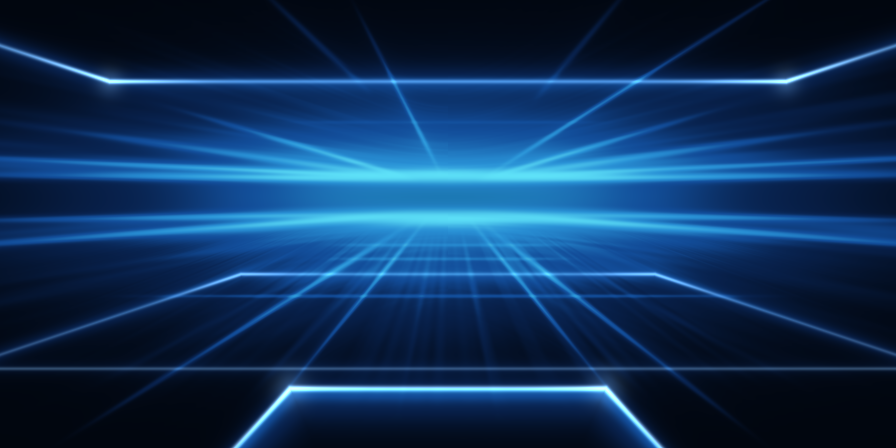
Reproduce this background procedurally as a Shadertoy shader.

```glsl
const vec3 BLACK = vec3(0.004, 0.022, 0.055);
const vec3 NAVY = vec3(0.03, 0.125, 0.29);
const vec3 BLUE = vec3(0.07, 0.30, 0.60);
const vec3 AZURE = vec3(0.16, 0.57, 0.84);
const vec3 CYAN = vec3(0.38, 0.90, 0.98);
const vec3 SILVER = vec3(0.68, 0.84, 0.89);
const vec3 TEAL = vec3(0.10, 0.46, 0.68);

float hash(vec2 p) {
    return fract(sin(dot(p, vec2(41.3, 289.1))) * 4375.5);
}

float noise(vec2 p) {
    vec2 i = floor(p), f = fract(p);
    f = f * f * (3.0 - 2.0 * f);
    return mix(mix(hash(i), hash(i + vec2(1, 0)), f.x),
               mix(hash(i + vec2(0, 1)), hash(i + vec2(1, 1)), f.x), f.y);
}

float bell(float x, float width) {
    return exp(-x * x / (width * width));
}

// x: distance to the segment, y: position along it from 0 to 1
vec2 segment(vec2 p, vec2 a, vec2 b) {
    vec2 ab = b - a;
    float t = clamp(dot(p - a, ab) / dot(ab, ab), 0.0, 1.0);
    return vec2(length(p - a - ab * t), t);
}

float beam(vec2 p, vec2 a, vec2 b, float width) {
    vec2 s = segment(p, a, b);
    float core = bell(s.x, width) + 0.2 * exp(-s.x / (4.0 * width));
    return core * (1.0 - smoothstep(0.3, 1.0, s.y)) * smoothstep(0.0, 0.25, s.y);
}

float frameDistance(vec2 p, vec2 corner, vec2 end) {
    return min(segment(p, vec2(0.0, corner.y), corner).x, segment(p, corner, end).x);
}

float rung(vec2 p, float height, float reach) {
    return bell(p.y - height, 0.004) * (1.0 - smoothstep(0.5 * reach, reach, p.x));
}

// Light band with a crisp inner edge and streaks fanning outward
float lightBand(vec2 p, float h, float seed) {
    float center = bell(p.x, 0.30);
    float slope = h / (sqrt(p.x * p.x + 0.02) + 0.16);
    float streaks = 0.6 * noise(vec2(slope * 32.0 + seed, p.x * 2.0))
                  + 0.4 * noise(vec2(slope * 75.0, p.x * 3.0 + seed));
    float rise = max(h, 0.0);
    float fall = exp(-rise / mix(0.05, 0.034, center)) * smoothstep(-0.016, 0.018, h);
    float fan = streaks * streaks * exp(-rise / 0.11) * smoothstep(0.0, 0.02, h);
    return fall * (0.14 + 0.24 * center) + fan * (0.36 - 0.28 * center);
}

// Compresses strong light so that the bands keep their shading
float softLimit(float v) {
    float over = max(v - 0.55, 0.0);
    return min(v, 0.55) + 0.55 * (1.0 - exp(-over / 0.6));
}

vec3 lightColor(float v) {
    vec3 c = mix(BLACK, NAVY, smoothstep(0.0, 0.24, v));
    c = mix(c, BLUE, smoothstep(0.2, 0.48, v));
    c = mix(c, AZURE, smoothstep(0.44, 0.74, v));
    return mix(c, CYAN, smoothstep(0.68, 0.96, v));
}

void mainImage(out vec4 fragColor, in vec2 fragCoord) {
    vec2 uv = fragCoord / iResolution.xy;
    vec2 p = vec2(2.0 * uv.x - 1.0, uv.y);
    vec2 q = vec2(abs(p.x), p.y);
    float side = step(0.0, p.x);

    // Ambient glow around the horizon
    float dy = p.y - 0.56;
    float light = 0.42 * bell(p.x, 0.50) * bell(dy, 0.19)
                + 0.26 * bell(p.x, 1.0) * bell(dy, 0.36);
    light *= 1.0 - 0.45 * smoothstep(0.80, 0.84, p.y - 0.33 * max(q.x - 0.76, 0.0));

    // Two bright bands with sweeping streaks
    float seed = 17.0 * side;
    light += lightBand(q, p.y - 0.592 - 0.01 * q.x, seed);
    light += lightBand(q, 0.53 - 0.02 * q.x * q.x - p.y, seed + 31.0);
    light += 0.30 * bell(p.x, 0.22) * (bell(p.y - 0.610, 0.013) + bell(p.y - 0.510, 0.016));
    light += 0.32 * beam(q, vec2(0.0, 0.60), vec2(1.5, 0.613), 0.008);
    light += 0.28 * beam(q, vec2(0.05, 0.603), vec2(1.5, 0.668), 0.006);
    light += 0.34 * beam(q, vec2(0.0, 0.528), vec2(1.7, 0.407), 0.008);
    light += 0.24 * beam(q, vec2(0.1, 0.523), vec2(1.6, 0.500), 0.007);
    light += 0.26 * beam(q, vec2(0.06, 0.595), vec2(0.72, 0.79), 0.006);
    light += 0.22 * beam(q, vec2(0.06, 0.60), vec2(1.2, 0.755), 0.008);

    // Rays crossing the ceiling
    light += 0.27 * beam(p, vec2(0.06, 0.59), vec2(0.98, 1.17), 0.005);
    light += 0.24 * beam(p, vec2(-0.01, 0.60), vec2(-0.24, 1.05), 0.005);
    light += 0.13 * beam(p, vec2(-0.16, 0.78), vec2(-0.52, 1.12), 0.007);
    light += 0.12 * beam(p, vec2(0.18, 0.76), vec2(0.50, 1.14), 0.007);

    // Floor rays, rungs and faint ribs
    light += 0.30 * beam(q, vec2(0.04, 0.52), vec2(0.45, 0.02), 0.005);
    light += 0.32 * beam(q, vec2(0.06, 0.515), vec2(mix(0.95, 0.77, side), -0.04), 0.006);
    for (int i = 0; i < 4; i++) {
        float k = float(i);
        vec2 end = vec2(0.12 + 0.38 * k, 0.03 + 0.03 * k);
        light += 0.06 * beam(q, vec2(0.03 + 0.06 * k, 0.48), end, 0.007);
    }
    float floorMask = smoothstep(0.5, 0.42, p.y) * smoothstep(0.05, 0.25, p.y);
    float rib = noise(vec2(p.x / (0.62 - min(p.y, 0.5)) * 22.0, 3.0));
    light += 0.08 * (rib - 0.5) * floorMask * bell(p.x, 0.5);
    light += 0.18 * rung(q, 0.339, 0.80) + 0.12 * rung(q, 0.422, 0.32);
    light += 0.10 * rung(q, 0.453, 0.30) + 0.06 * rung(q, 0.727, 0.40);

    // Frames: ceiling, floor and foreground panel
    vec2 topCorner = vec2(0.755, 0.818);
    vec2 midCorner = vec2(0.462, 0.388);
    vec2 lowCorner = vec2(0.352, 0.133);
    float top = frameDistance(q, topCorner, vec2(1.06, 0.918));
    float mid = frameDistance(q, midCorner, vec2(1.06, 0.188));
    float low = frameDistance(q, lowCorner, vec2(0.50, -0.027));
    light += 0.30 * exp(-top / 0.018) + 0.17 * exp(-mid / 0.012) + 0.24 * exp(-low / 0.018);
    float panelEdge = lowCorner.x + 0.92 * (lowCorner.y - p.y);
    float panel = smoothstep(0.137, 0.129, p.y) * smoothstep(0.008, -0.008, q.x - panelEdge);
    light += panel * 0.42 * exp(-low / 0.05);

    // Silver cores, strongest at the corners
    float topCore = bell(top, 0.005) * (0.32 + 0.60 * bell(length(q - topCorner), 0.16));
    float midCore = bell(mid, 0.004) * (0.20 + 0.40 * bell(length(q - midCorner), 0.12));
    float lowCore = bell(low, 0.006) * (0.70 + 0.30 * bell(length(q - lowCorner), 0.12));
    float seam = bell(p.y - 0.177, 0.004);
    light += 0.10 * exp(-abs(p.y - 0.177) / 0.012);
    vec3 color = lightColor(softLimit(light));
    color = mix(color, TEAL, 0.75 * bell(p.x, 0.3) * bell(dy, 0.024));
    color += SILVER * (topCore + midCore + lowCore + 0.25 * seam);
    color += 0.20 * SILVER * (bell(length(q - topCorner), 0.03) + bell(length(q - lowCorner), 0.04));

    fragColor = vec4(min(color, 1.0), 1.0);
}
```
